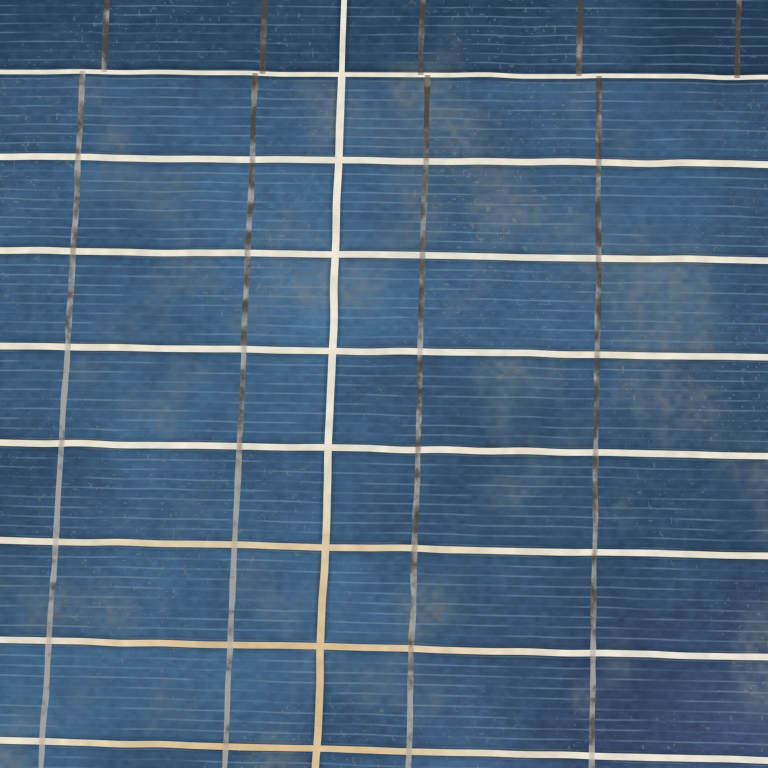
Reproduce this texture procedurally as a Shadertoy shader.

```glsl
// Weathered blue solar panel: pale gaps between cells, thin dull busbars, fine fingers.
// Rows and columns come from one slightly skewed perspective grid; a second panel
// edge sits at the top. Value noise adds grain, dust, tarnish and broken fingers.

const vec3 DEEP_BLUE   = vec3(0.175, 0.270, 0.375);
const vec3 BRIGHT_BLUE = vec3(0.290, 0.445, 0.585);
const vec3 FINGER      = vec3(0.460, 0.570, 0.660);
const vec3 DUST        = vec3(0.500, 0.520, 0.530);
const vec3 CREAM       = vec3(0.940, 0.915, 0.855);
const vec3 AGED_CREAM  = vec3(0.850, 0.735, 0.550);
const vec3 SILVER      = vec3(0.660, 0.650, 0.630);
const vec3 TARNISH     = vec3(0.310, 0.280, 0.250);

const float PANEL_EDGE = 0.0965;  // height of the upper panel's boundary
const float FIRST_ROW  = 0.2083;  // first gap below that boundary
const float ROW_PITCH  = 0.1224;
const float ROW_GROWTH = 0.00091; // perspective widening per row squared
const float FINGERS_PER_ROW = 10.0;

float hash(vec2 p) {
    return fract(sin(dot(p, vec2(127.1, 311.7))) * 43758.5453);
}

float noise(vec2 p) {
    vec2 i = floor(p), f = fract(p);
    f = f * f * (3.0 - 2.0 * f);
    return mix(mix(hash(i), hash(i + vec2(1, 0)), f.x),
               mix(hash(i + vec2(0, 1)), hash(i + vec2(1, 1)), f.x), f.y);
}

float fbm(vec2 p) {
    float sum = 0.0, weight = 0.5;
    for (int i = 0; i < 4; i++) {
        sum += weight * noise(p);
        p = p * 2.03 + 17.0;
        weight *= 0.5;
    }
    return sum / 0.9375;
}

// Coverage of a stripe of the given half width at distance d from its axis.
float stripe(float d, float halfWidth, float soft) {
    return 1.0 - smoothstep(halfWidth - soft, halfWidth + soft, d);
}

// Row number at height v, inverting v = FIRST_ROW + ROW_PITCH*k + ROW_GROWTH*k*k.
float rowAt(float v) {
    float root = sqrt(ROW_PITCH * ROW_PITCH + 4.0 * ROW_GROWTH * (v - FIRST_ROW));
    return (root - ROW_PITCH) / (2.0 * ROW_GROWTH);
}

// Cell surface: blue tint, grain, broken fingers and dust.
vec3 cellColor(vec2 q, float row, float side, float upper, float soft) {
    vec2 cell = vec2(side, mix(floor(row), -9.0, upper));
    float light = 0.60 + 0.35 * (hash(cell + 3.7) - 0.5) + 0.9 * (fbm(q * 5.0) - 0.5);
    light -= 0.28 * smoothstep(0.55, 1.0, q.x) + 0.28 * upper;
    light += 0.5 * (fbm(q * vec2(110.0, 150.0)) - 0.5);
    vec3 color = mix(DEEP_BLUE, BRIGHT_BLUE, clamp(light, -0.2, 1.2));
    color += vec3(0.03, -0.02, 0.0) * smoothstep(0.6, 1.0, q.y) * smoothstep(0.4, 1.0, q.x);

    float count = row * FINGERS_PER_ROW;
    float dist = abs(fract(count) - 0.5) * ROW_PITCH / FINGERS_PER_ROW;
    float broken = smoothstep(0.2, 0.75, noise(vec2(q.x * 22.0, floor(count) * 7.3)));
    color = mix(color, FINGER, stripe(dist, 0.0010, soft) * (0.12 + 0.42 * broken));

    float smudge = smoothstep(0.56, 0.82, fbm(q * vec2(9.0, 8.0) + 4.0));
    smudge *= 0.3 + 0.7 * noise(q * 120.0);
    float speck = smoothstep(0.80, 0.95, noise(q * 270.0)) * smoothstep(0.35, 0.65, fbm(q * 6.0 + 9.0));
    return mix(color, DUST, clamp(0.55 * smudge + 0.40 * speck, 0.0, 0.7));
}

void mainImage(out vec4 fragColor, in vec2 fragCoord) {
    vec2 q = fragCoord / iResolution.xy;
    q.y = 1.0 - q.y; // measure downwards from the top
    float soft = 0.8 / min(iResolution.x, iResolution.y);
    float wobble = 0.0022 * (noise(q * 19.0) - 0.5);

    // Skewed grid coordinates
    float v = q.y - (0.006 + 0.02 * q.y) * (q.x - 0.44) + wobble;
    float row = rowAt(v);
    float fromSeam = q.x - (0.4475 - 0.030 * q.y - 0.006 * q.y * q.y) + wobble;
    float upper = 1.0 - step(PANEL_EDGE, v);

    // Distances to gaps and busbars
    float nearest = max(round(row), 0.0);
    float rowDist = abs(row - nearest) * (ROW_PITCH + 2.0 * ROW_GROWTH * nearest);
    float edgeDist = abs(v - PANEL_EDGE);
    float seamDist = abs(fromSeam);
    float barPitch = mix(0.2225 + 0.0165 * q.y, 0.206, upper);
    float barDist = abs(fract(fromSeam / barPitch) - 0.5) * barPitch;

    vec3 color = cellColor(q, row, step(0.0, fromSeam), upper, soft);

    // Shadowed cell borders
    float border = min(seamDist, min(rowDist, edgeDist));
    color *= 1.0 - 0.22 * stripe(border, 0.008, 0.004);

    // Busbars: mottled metal, duller towards the top and right
    float wear = fbm(q * vec2(70.0, 55.0)) + 0.45 * (q.y - 0.5) - 0.25 * (q.x - 0.4);
    vec3 metal = mix(TARNISH, SILVER, smoothstep(0.15, 0.70, wear));
    float bar = stripe(barDist, 0.0030 + 0.0014 * noise(q * 45.0), soft);
    color = mix(color, metal, 0.92 * bar);

    // Pale gaps: yellowed low on the seam, stained where busbars cross
    float gap = max(stripe(rowDist, 0.0044, soft), stripe(edgeDist, 0.0031, soft));
    gap = max(gap, stripe(seamDist, mix(0.0050, 0.0038, upper), soft));
    float aged = smoothstep(0.55, 0.80, q.y) * (1.0 - smoothstep(0.04, 0.42, abs(q.x - 0.36)));
    vec3 gapColor = mix(CREAM, AGED_CREAM, 0.85 * aged);
    gapColor *= 0.90 + 0.14 * fbm(q * 60.0);
    gapColor = mix(gapColor, metal, 0.50 * stripe(barDist, 0.0035, 0.0020));
    color = mix(color, gapColor, gap);

    fragColor = vec4(clamp(color, 0.0, 1.0), 1.0);
}
```
